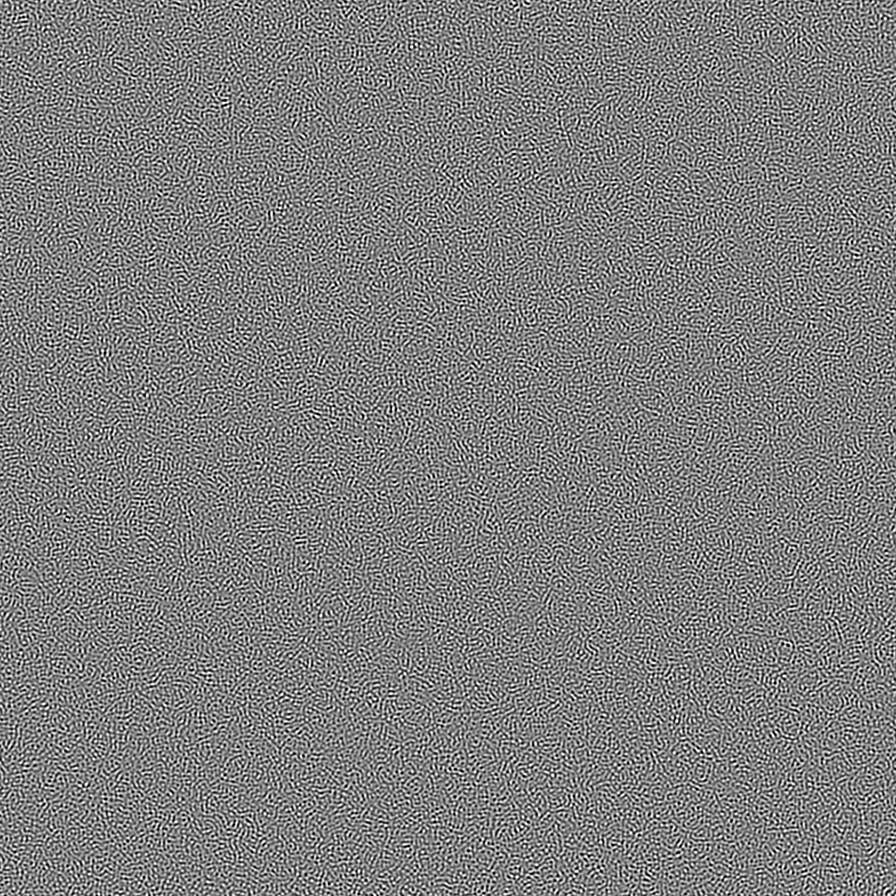
A Shadertoy shader for this texture:

```glsl
// A very fine, even grey labyrinth of short worms with no coarse tone.
// Gradient noise whose ramps are waves: each lattice cell holds one jittered,
// windowed ripple of random direction; layers are summed and curved to grey.

const float TAU = 6.2831853;
const float WAVES_ACROSS = 186.0;  // ripples along one side of the canvas
const int   REACH = 2;             // window radius, in cells
const int   LAYERS = 2;
const float RIPPLE_DEVIATION = 0.947;
const float MID_GREY = 0.497;
const float GREY_RANGE = 0.8;
const float CONTRAST = 0.26;

vec4 hash42(vec2 p) {
    vec4 q = fract(p.xyxy * vec4(0.1031, 0.1030, 0.0973, 0.1099));
    q += dot(q, q.wzxy + 33.33);
    return fract((q.xxyz + q.yzzw) * q.zywx);
}

// One wave of unit length, faded to zero at the given radius.
float ripple(vec2 offset, float angle, float phase, float radius) {
    float fade = max(0.0, 1.0 - dot(offset, offset) / (radius * radius));
    vec2 direction = vec2(cos(angle), sin(angle));
    return fade * fade * fade * sin(TAU * (dot(direction, offset) + phase));
}

// Sum of the ripples around p, scaled to unit deviation.
float rippleNoise(vec2 p, float seed) {
    vec2 cell = floor(p);
    float sum = 0.0;
    for (int y = -REACH; y <= REACH; y++) {
        for (int x = -REACH; x <= REACH; x++) {
            vec2 id = cell + vec2(x, y);
            vec4 random = hash42(id + seed);
            sum += ripple(p - id - random.xy, TAU * random.z, random.w, float(REACH));
        }
    }
    return sum / RIPPLE_DEVIATION;
}

// Independent layers even out the local strength of the waves.
float layeredNoise(vec2 p) {
    float sum = 0.0;
    for (int i = 0; i < LAYERS; i++) {
        sum += rippleNoise(p + 0.5 * float(i), 17.0 + 311.0 * float(i));
    }
    return sum / sqrt(float(LAYERS));
}

// Compresses the extremes so the tones stay short of black and white.
float softGrey(float value, float contrast) {
    return MID_GREY + GREY_RANGE * tanh(contrast * value);
}

void mainImage(out vec4 fragColor, in vec2 fragCoord) {
    float side = min(iResolution.x, iResolution.y);
    vec2 uv = fragCoord / side;

    // Fade to plain grey where the pixels cannot resolve the waves.
    float resolved = smoothstep(1.5, 2.5, side / WAVES_ACROSS);

    float grey = softGrey(layeredNoise(uv * WAVES_ACROSS), CONTRAST * resolved);
    fragColor = vec4(vec3(grey), 1.0);
}
```
